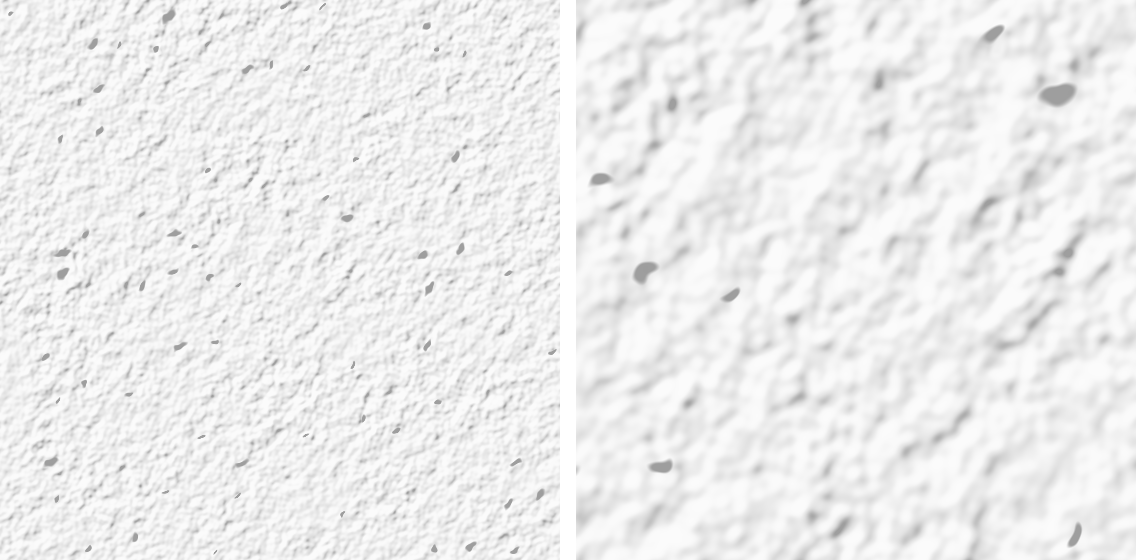
Left, the full canvas; right, a detail of the centre.
Reproduce this texture procedurally as a Shadertoy shader.

```glsl
#define GRAIN_SCALE 33.0
#define GRAIN_STRETCH 1.3
#define EMBOSS_REACH 0.0033
#define EMBOSS_GAIN 3.5
#define PIT_GRID 15.0
#define PIT_CHANCE 0.25
#define PIT_LENGTH 0.014
#define PLASTER_TONE 0.94
#define HIGHLIGHT_TONE 0.985
#define PIT_TONE 0.62

const vec2 LIGHT = vec2(-0.707, 0.707);  // towards the upper left
const vec2 RIDGE = vec2(0.707, 0.707);   // along the grain

// Integer hash of a cell, two values in 0..1
vec2 hash2(vec2 cell) {
    uvec2 n = uvec2(ivec2(cell) + 4096);
    uint h = n.x * 1597334677u ^ n.y * 3812015801u;
    h = (h ^ (h >> 15)) * 2246822519u;
    h = (h ^ (h >> 13)) * 3266489917u;
    h ^= h >> 16;
    return vec2(h & 65535u, h >> 16) / 65535.0;
}

float cornerSlope(vec2 cell, vec2 offset) {
    float angle = 6.2832 * hash2(cell).x;
    return dot(vec2(cos(angle), sin(angle)), offset);
}

float gradientNoise(vec2 p) {
    vec2 i = floor(p), f = p - i;
    vec2 u = f * f * f * (f * (f * 6.0 - 15.0) + 10.0);
    vec2 e = vec2(1.0, 0.0);
    return mix(mix(cornerSlope(i, f), cornerSlope(i + e.xy, f - e.xy), u.x),
               mix(cornerSlope(i + e.yx, f - e.yx), cornerSlope(i + e.xx, f - e.xx), u.x), u.y);
}

// Stretched fractal height of the plaster
float relief(vec2 p) {
    vec2 q = vec2(dot(p, RIDGE) / GRAIN_STRETCH, dot(p, LIGHT)) * GRAIN_SCALE;
    float height = 0.0, amplitude = 1.0;
    for (int octave = 0; octave < 3; octave++) {
        height += amplitude * gradientNoise(q);
        q = mat2(0.8, 0.6, -0.6, 0.8) * q * 1.95 + 17.3;
        amplitude *= 0.68;
    }
    return height;
}

// Emboss slope to grey: gentle highlights, deepening shadows
float shadeSlope(float slope) {
    float lit = (HIGHLIGHT_TONE - PLASTER_TONE) * tanh(1.2 * max(slope, 0.0));
    float shadow = max(-slope, 0.0);
    float crevice = max(shadow - 0.8, 0.0);
    return max(PLASTER_TONE + lit - 0.055 * shadow - 0.033 * crevice * crevice, PIT_TONE);
}

// Scattered oval pits: x is the shadowed hollow, y the lit lip beside it
vec2 pits(vec2 p) {
    vec2 home = floor(p * PIT_GRID), cover = vec2(0.0);
    for (int y = -1; y <= 1; y++)
    for (int x = -1; x <= 1; x++) {
        vec2 cell = home + vec2(x, y);
        vec2 kind = hash2(cell + 311.0), form = hash2(cell + 727.0);
        if (kind.x > PIT_CHANCE) continue;
        vec2 center = (cell + 0.15 + 0.7 * hash2(cell)) / PIT_GRID;
        float angle = mix(0.25, 1.3, form.x);
        vec2 axis = vec2(cos(angle), sin(angle));
        vec2 radius = PIT_LENGTH * mix(0.5, 1.1, form.y * form.y) * vec2(1.0, mix(0.38, 0.58, kind.y));
        vec2 d = p - center;
        vec2 local = vec2(dot(d, axis), dot(d, vec2(-axis.y, axis.x)));
        float hollow = 1.0 - smoothstep(0.65, 1.15, length(local / radius));
        vec2 lipOffset = local + vec2(0.0, 1.9 * radius.y);
        float lip = 1.0 - smoothstep(0.4, 1.3, length(lipOffset / (radius * vec2(0.9, 1.2))));
        cover = max(cover, vec2(hollow, lip * kind.y));
    }
    return cover;
}

void mainImage(out vec4 fragColor, in vec2 fragCoord) {
    vec2 p = fragCoord / iResolution.y;

    // Embossed grain, rougher in some regions than in others
    vec2 reach = LIGHT * EMBOSS_REACH;
    float roughness = 1.0 + 0.5 * gradientNoise(p * 6.0 + 3.7) + 0.5 * gradientNoise(p * 17.0 + 9.1);
    float slope = (relief(p - reach) - relief(p + reach)) * EMBOSS_GAIN * roughness;
    float tone = shadeSlope(slope);

    // Pits with wobbly outlines
    vec2 wobble = vec2(gradientNoise(p * 70.0), gradientNoise(p * 70.0 + 41.5)) * 0.006;
    vec2 pit = pits(p + wobble);
    tone = mix(tone, HIGHLIGHT_TONE, 0.85 * pit.y);
    tone = mix(tone, PIT_TONE + 0.03 * (tone - PLASTER_TONE), pit.x);

    fragColor = vec4(vec3(tone), 1.0);
}
```
